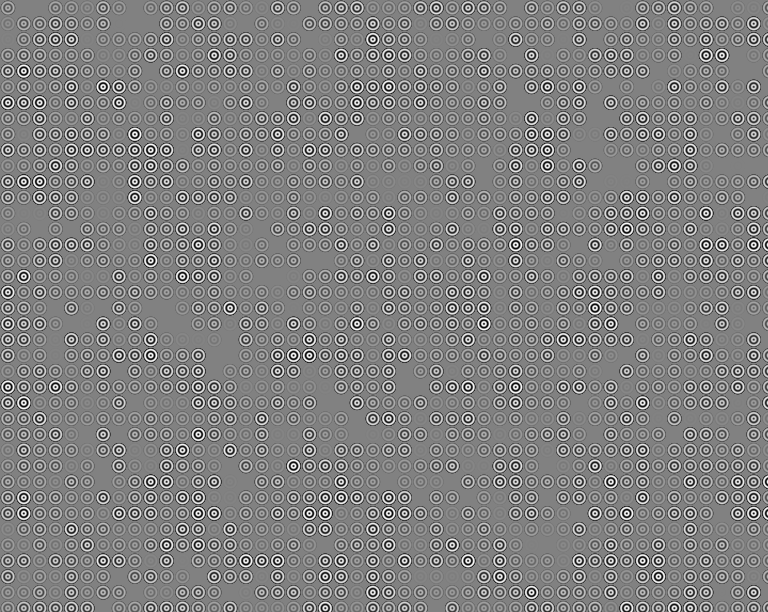
Reproduce this pattern procedurally as a WebGL 2 fragment shader.

```glsl
#version 300 es
precision highp float;
// Grid of small concentric-ring targets on mid grey, anchored at the top left.
// Each ring profile is a cosine of the radius, cut to a thin dark rim; its
// contrast varies per cell through a hash blended with smooth noise.

#define COLUMNS 48.4        // cells across the canvas width
#define ROWS 38.74          // cells down the canvas height
#define RING_PERIOD 0.24    // dark-to-dark spacing, in cells
#define RIM_RADIUS 0.475    // where the target is cut, in cells
#define RIM_SOFTNESS 0.35   // half width of the rim edge, in pixels
#define BACKGROUND 0.505
#define MAX_CONTRAST 0.48
#define CLUSTER_SIZE 2.6    // width of the contrast patches, in cells
#define CLUSTER_MIX 0.33    // patches against independent cells
#define FADE_LOW 0.17       // variation that gives an empty cell
#define FADE_HIGH 0.90      // variation that gives full contrast

uniform vec2 u_resolution;
out vec4 fragColor;

const float TAU = 6.2831853;

float hash(vec2 p) {
    return fract(sin(dot(p, vec2(127.1, 311.7))) * 43758.547);
}

float valueNoise(vec2 p) {
    vec2 i = floor(p);
    vec2 f = fract(p);
    f = f * f * (3.0 - 2.0 * f);
    float lower = mix(hash(i), hash(i + vec2(1.0, 0.0)), f.x);
    float upper = mix(hash(i + vec2(0.0, 1.0)), hash(i + 1.0), f.x);
    return mix(lower, upper, f.y);
}

// Contrast of one target, constant over its cell
float cellContrast(vec2 cell) {
    float patches = valueNoise(cell / CLUSTER_SIZE + 31.7);
    float variation = mix(hash(cell + 5.3), patches, CLUSTER_MIX);
    float level = (variation - FADE_LOW) / (FADE_HIGH - FADE_LOW);
    return MAX_CONTRAST * clamp(level, 0.0, 1.0);
}

// Signed ring wave: dark centre, two bright rings, thin dark rim
float ringWave(float radius, float pixel) {
    float softness = RIM_SOFTNESS * pixel;
    float inside = 1.0 - smoothstep(RIM_RADIUS - softness, RIM_RADIUS + softness, radius);
    return -cos(TAU * radius / RING_PERIOD) * inside;
}

void main() {
    // Cell units, counted down from the top left corner
    vec2 uv = gl_FragCoord.xy / u_resolution;
    vec2 grid = vec2(uv.x, 1.0 - uv.y) * vec2(COLUMNS, ROWS);
    vec2 cell = floor(grid);
    float radius = length(grid - cell - 0.5);
    float pixel = COLUMNS / u_resolution.x;

    float grey = BACKGROUND + cellContrast(cell) * ringWave(radius, pixel);
    fragColor = vec4(vec3(clamp(grey, 0.0, 1.0)), 1.0);
}
```
